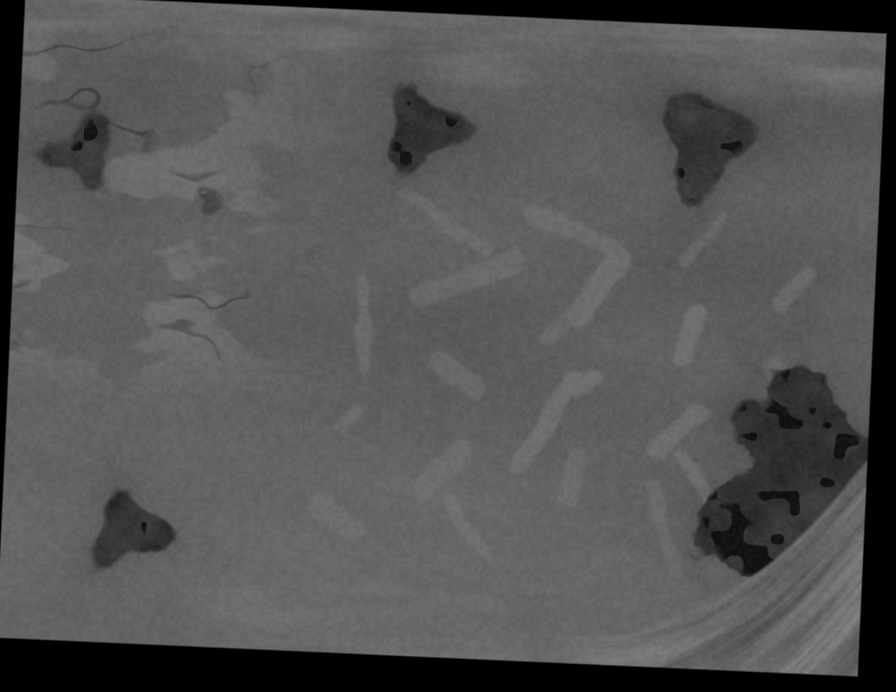
Write a WebGL 2 fragment shader that draws this texture.

```glsl
#version 300 es
precision highp float;
// Grey micrograph of a ceramic: a tilted frame on black with a mottled matrix,
// pale scattered laths, a ring of dark porous pits, and fibrous pale margins.
// Hashed value noise warps the distance fields and adds the fine film grain.
uniform vec2 u_resolution;
out vec4 fragColor;

float hash(vec2 p) {
    vec3 h = fract(vec3(p.xyx) * 0.1031);
    h += dot(h, h.yzx + 33.33);
    return fract((h.x + h.y) * h.z);
}

float noise(vec2 p) {
    vec2 cell = floor(p), f = fract(p);
    f = f * f * (3.0 - 2.0 * f);
    return mix(mix(hash(cell), hash(cell + vec2(1, 0)), f.x),
               mix(hash(cell + vec2(0, 1)), hash(cell + vec2(1, 1)), f.x), f.y);
}

float fbm(vec2 p) {
    float sum = 0.0, amp = 0.53;
    for (int i = 0; i < 4; i++) {
        sum += amp * noise(p);
        p = mat2(1.6, 1.2, -1.2, 1.6) * p + 7.3;
        amp *= 0.5;
    }
    return sum;
}

// 1 inside the shape (d < 0), fading to 0 over the given softness
float inside(float d, float soft) {
    return 1.0 - smoothstep(-soft, soft, d);
}

float capsule(vec2 p, float halfLength, float radius) {
    p.x -= clamp(p.x, -halfLength, halfLength);
    return length(p) - radius;
}

// Coverage of rounded laths spread by a low-discrepancy sequence
float laths(vec2 q) {
    float cover = 0.0;
    vec2 warped = q + 0.018 * (vec2(fbm(q * 22.0), fbm(q * 22.0 + 40.0)) - 0.5);
    for (int i = 0; i < 21; i++) {
        float id = float(i);
        vec2 centre = vec2(-0.14, -0.29) + vec2(0.66, 0.50) * fract(vec2(0.7549, 0.5698) * (id + 0.6));
        float side = hash(vec2(id, 3.0)) < 0.5 ? -1.0 : 1.0;
        float angle = side * mix(0.4, 1.6, hash(vec2(id, 11.0)));
        vec2 axis = vec2(cos(angle), sin(angle));
        vec2 d = warped - centre;
        vec2 local = vec2(dot(d, axis), dot(d, vec2(-axis.y, axis.x)));
        float halfLength = mix(0.015, 0.075, hash(vec2(id, 23.0)));
        float radius = mix(0.007, 0.017, hash(vec2(id, 31.0)));
        float strength = mix(0.6, 1.0, hash(vec2(id, 47.0)));
        cover = max(cover, strength * inside(capsule(local, halfLength, radius), 0.005));
    }
    return cover;
}

// Signed distance to three-cornered pits set round a rectangular ring
float pits(vec2 q) {
    float nearest = 1.0, rough = fbm(q * 17.0) - 0.5;
    for (int i = 0; i < 5; i++) {
        float id = float(i), turn = -0.34 + 1.02 * id;
        vec2 dir = vec2(cos(turn), sin(turn));
        vec2 d = q - dir * min(0.53 / abs(dir.x), 0.30 / abs(dir.y));
        float size = i == 0 ? 0.135 : mix(0.045, 0.075, hash(vec2(id, 5.0)));
        float corners = 1.0 + 0.3 * cos(3.0 * atan(d.y, d.x) + 6.28 * hash(vec2(id, 9.0)));
        nearest = min(nearest, length(d) * corners - size + rough * size);
    }
    return nearest;
}

void main() {
    vec2 p = gl_FragCoord.xy / u_resolution.y;
    vec2 q = mat2(0.999, 0.045, -0.045, 0.999) * (p - vec2(0.638, 0.515));
    float pixel = 1.0 / u_resolution.y;

    // Matrix with faint horizontal shading, brighter below
    float grey = 0.365 + 0.06 * (fbm(q * vec2(2.5, 9.0)) - 0.5);
    grey += 0.025 * (1.0 - smoothstep(-0.35, 0.1, q.y));

    // Pale patches and dark cracks on the left
    float left = (1.0 - smoothstep(-0.38, -0.12, q.x)) * smoothstep(-0.14, 0.0, q.y);
    grey += 0.06 * left * smoothstep(0.52, 0.60, fbm(q * vec2(8.0, 14.0) + 3.0));
    float crack = abs(fbm(q * vec2(5.0, 9.0) + 21.0) - 0.48);
    grey -= 0.10 * left * inside(crack - 0.012, 0.012) * smoothstep(0.35, 0.6, noise(q * 11.0));

    grey = mix(grey, 0.445, 0.85 * laths(q));

    // Streaked band along the top, ragged shelf along the bottom
    float streak = fbm(q * vec2(5.0, 38.0) + 12.0);
    float top = smoothstep(0.36, 0.42, q.y + 0.07 * (fbm(q * 7.0) - 0.5));
    grey = mix(grey, 0.39 + 0.18 * (streak - 0.3), top);
    float shelf = inside(q.y + 0.37 + 0.09 * (fbm(q * 12.0) - 0.5), 0.012) * inside(abs(q.x + 0.10) - 0.22, 0.06);
    grey = mix(grey, 0.43 + 0.12 * (streak - 0.5), 0.8 * shelf);

    // Pits with a soft shadow and black pores
    float pit = pits(q);
    grey -= 0.045 * exp(-max(pit, 0.0) * 28.0);
    float hollow = inside(pit, 0.007);
    grey = mix(grey, 0.20 + 0.14 * (fbm(q * 24.0) - 0.5), hollow);
    float pore = smoothstep(0.70, 0.78, noise(q * 48.0 + 5.0)) * inside(pit + 0.012, 0.008);
    grey = mix(grey, 0.06, 0.9 * pore);

    // Fibres sweeping along a curved edge in the lower right
    float bend = max(q.x - 0.225, 0.0) / 0.385;
    float edge = q.y + 0.42 - 0.25 * bend * bend;
    float fibre = fbm(vec2(edge * 42.0, q.x * 6.0));
    float fibrous = inside(edge + 0.03 * (fibre - 0.5), 0.008) * smoothstep(0.16, 0.28, q.x);
    grey = mix(grey, 0.39 + 0.30 * (fibre - 0.46), fibrous);

    // Fine grain, then the black surround
    grey += 0.035 * (noise(p * 230.0) - 0.5) + 0.02 * (noise(p * 110.0 + 60.0) - 0.5);
    vec2 border = abs(q) - vec2(0.623, 0.465);
    grey *= inside(max(border.x, border.y), 1.2 * pixel);
    fragColor = vec4(vec3(grey), 1.0);
}
```
